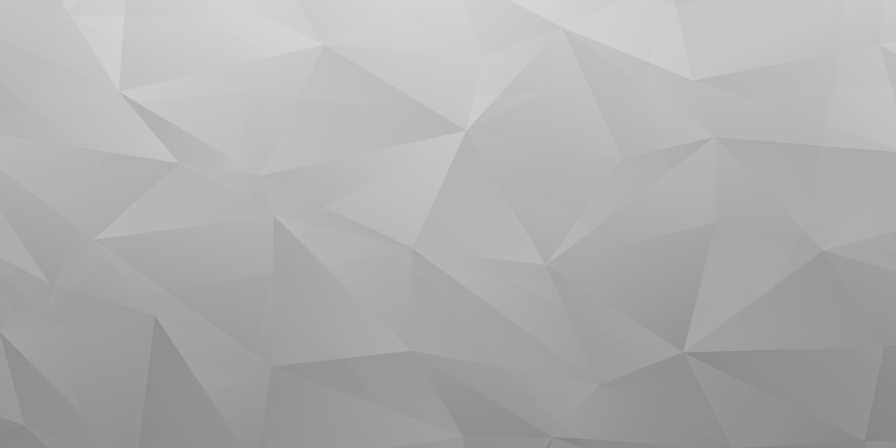
This background is drawn by a WebGL 2 fragment shader. Its source:

```glsl
#version 300 es
precision highp float;
// Low-poly backdrop: soft grey triangular facets, light at the top and darker below.

#define CELL vec2(0.32, 0.22)    // mean facet size, in canvas heights
#define JITTER 0.80              // vertex scatter, below 1 keeps the mesh valid
#define FALLING 0.70             // share of diagonals that run down to the right
#define DARK 0.558               // grey at the bottom
#define LIGHT 0.808              // grey at the top
#define FLATNESS 0.50            // how far a facet keeps one level of the gradient
#define CONTRAST 0.038           // tone range between facets
#define TILT 0.13                // strength of the slope inside a facet
#define VEIL 0.009               // tone range of the faint overlaid mesh
#define GLOW 0.016               // broad lightening left of the middle

uniform vec2 u_resolution;
out vec4 fragColor;

vec2 hash2(vec2 p) {
    vec3 q = fract(p.xyx * vec3(0.1031, 0.1030, 0.0973));
    q += dot(q, q.yzx + 33.33);
    return fract((q.xx + q.yz) * q.zy);
}

float cross2(vec2 a, vec2 b) { return a.x * b.y - a.y * b.x; }

// Signed distance to the line a-b, positive on its left.
float side(vec2 p, vec2 a, vec2 b) {
    return cross2(b - a, p - a) / max(length(b - a), 1e-5);
}

// Scattered mesh vertex belonging to a grid node.
vec2 vertex(vec2 node, float seed) {
    return (node + JITTER * (hash2(node + seed) - 0.5)) * CELL;
}

// One antialiased counterclockwise facet: (height, tone, 1) times coverage.
vec3 facet(vec2 p, vec2 a, vec2 b, vec2 c, vec2 id, float pixel) {
    float inside = min(side(p, a, b), min(side(p, b, c), side(p, c, a)));
    float coverage = clamp(inside / pixel + 0.5, 0.0, 1.0);
    vec2 center = (a + b + c) / 3.0;
    vec2 rnd = hash2(id);
    float angle = 6.2832 * rnd.y;
    float slope = dot(p - center, vec2(cos(angle), sin(angle)));
    float tone = rnd.x - 0.5 + TILT / CONTRAST * slope;
    return vec3(center.y, tone, 1.0) * coverage;
}

// Height and tone of the facets that cover p.
vec2 mesh(vec2 p, float seed, float pixel) {
    vec2 home = floor(p / CELL);
    vec3 sum = vec3(0.0);
    for (int j = -1; j <= 1; j++) {
        for (int i = -1; i <= 1; i++) {
            vec2 node = home + vec2(i, j);
            vec2 a = vertex(node, seed);
            vec2 b = vertex(node + vec2(1, 0), seed);
            vec2 c = vertex(node + vec2(1, 1), seed);
            vec2 d = vertex(node + vec2(0, 1), seed);
            vec2 id = node + seed + 71.3;

            // Split along a diagonal that stays within the quad.
            bool fallingFits = side(a, b, d) * side(c, b, d) < 0.0;
            bool risingFits = side(b, a, c) * side(d, a, c) < 0.0;
            bool falling = fallingFits && (!risingFits || hash2(id + 19.7).x < FALLING);
            if (falling) {
                sum += facet(p, a, b, d, id, pixel);
                sum += facet(p, b, c, d, id + 37.1, pixel);
            } else {
                sum += facet(p, a, b, c, id, pixel);
                sum += facet(p, a, c, d, id + 37.1, pixel);
            }
        }
    }
    return sum.xy / max(sum.z, 1e-4);
}

void main() {
    vec2 p = gl_FragCoord.xy / u_resolution.y;
    float pixel = 1.0 / u_resolution.y;

    vec2 facets = mesh(p, 113.0, pixel);
    vec2 veil = mesh(p + vec2(0.13, 0.08), 257.0, pixel);

    // Vertical gradient, stepped by facet, with a broad glow across the width.
    float level = clamp(mix(p.y, facets.x, FLATNESS), 0.0, 1.0);
    float grey = mix(DARK, LIGHT, level);
    grey += GLOW * cos(3.1416 * (p.x - 0.9));

    // Facet tones and the faint veil.
    grey += CONTRAST * facets.y + VEIL * veil.y;
    fragColor = vec4(vec3(grey), 1.0);
}
```
